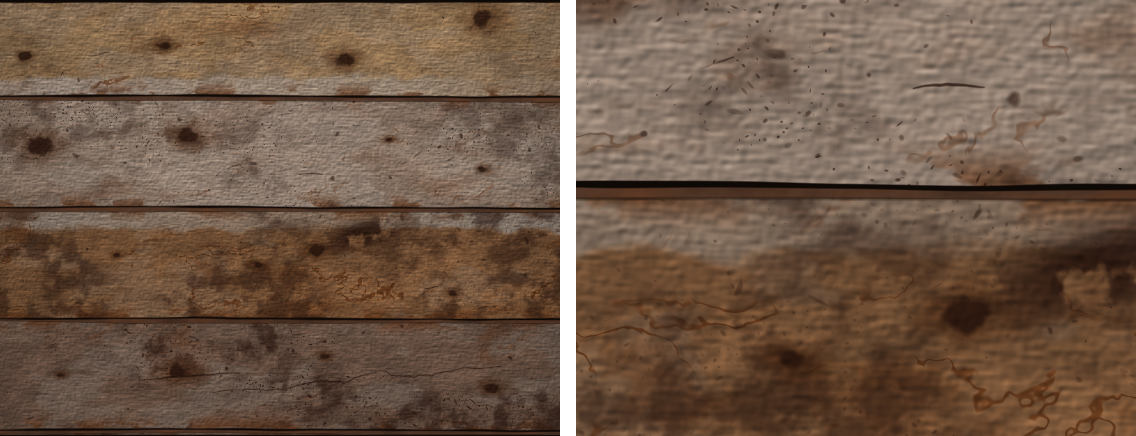
Left: the whole. Right: its middle third, enlarged.
Write a Shadertoy shader that draws this texture.

```glsl
// Four weathered horizontal boards with thin dark seams, flaked paint, rust, knots and mildew.
// Each board takes its tint and wear from small per-row values; value noise shapes the
// surface, while hashed loops scatter the knots and scratches over every board.

const float BOARD_HEIGHT = 0.255;
const float LOWEST_SEAM = 0.014;
const vec3 PALE_PAINT = vec3(0.59, 0.53, 0.48);
const vec3 RUST = vec3(0.33, 0.17, 0.07);
const vec3 DARK_WOOD = vec3(0.14, 0.07, 0.045);
const vec3 LEDGE = vec3(0.29, 0.18, 0.12);
const vec3 GAP = vec3(0.06, 0.035, 0.025);

float hash(vec2 p) {
    vec3 q = fract(p.xyx * 0.1031);
    q += dot(q, q.yzx + 33.33);
    return fract((q.x + q.y) * q.z);
}

float noise(vec2 p) {
    vec2 i = floor(p), f = fract(p);
    f = f * f * (3.0 - 2.0 * f);
    return mix(mix(hash(i), hash(i + vec2(1, 0)), f.x),
               mix(hash(i + vec2(0, 1)), hash(i + vec2(1, 1)), f.x), f.y);
}

float fbm(vec2 p) {
    float sum = 0.0, amp = 0.516;
    for (int i = 0; i < 5; i++) {
        sum += amp * noise(p);
        p = mat2(1.6, 1.2, -1.2, 1.6) * p + 17.3;
        amp *= 0.5;
    }
    return sum;
}

// Height of the rough surface: stretched grain plus fine pits
float relief(vec2 p) {
    return 0.5 * noise(p * vec2(50, 260)) + 0.6 * noise(p * 190.0) + 0.6 * fbm(p * vec2(30, 50));
}

// Uneven spots in a turned, warped grid; a share of the cells stays empty
float specks(vec2 p, float cells, float density) {
    p += 0.02 * vec2(noise(p * 38.0), noise(p * 38.0 + 9.0));
    vec2 g = mat2(0.83, 0.56, -0.56, 0.83) * p * cells, id = floor(g);
    vec2 centre = 0.25 + 0.5 * vec2(hash(id), hash(id + 51.7));
    float size = hash(id + 9.1), radius = mix(0.12, 0.36, size * size);
    float spot = smoothstep(radius, radius * 0.3, length(fract(g) - centre));
    return spot * step(1.0 - density, hash(id + 77.3)) * (0.4 + 0.6 * hash(id + 5.0));
}

// Thin wavering line that tapers at both ends
float crack(vec2 p, vec2 a, vec2 b, float width, float waver, float px) {
    vec2 d = b - a;
    float t = clamp(dot(p - a, d) / dot(d, d), 0.0, 1.0), arch = 4.0 * t * (1.0 - t);
    float bend = waver * (fbm(p.xx * 9.0 + a) - 0.5) * arch;
    float w = width * (0.35 + 0.65 * arch);
    return 1.0 - smoothstep(w - px, w + px, length(p - a - d * t - vec2(0.0, bend)));
}

void mainImage(out vec4 fragColor, in vec2 fragCoord) {
    vec3 tint[4] = vec3[4](vec3(0.375, 0.29, 0.24), vec3(0.44, 0.31, 0.205),
                           vec3(0.50, 0.425, 0.37), vec3(0.53, 0.42, 0.30));
    vec4 bandPlace = vec4(0.88, 0.9, 0.55, 0.07), bandStrength = vec4(0.15, 0.9, 0.35, 0.8);
    vec4 flaking = vec4(0.4, 0.2, 0.55, 0.25), mildew = vec4(0.85, 0.35, 0.65, 0.04);
    vec4 rusting = vec4(0.6, 0.8, 0.45, 0.65), grime = vec4(0.6, 0.5, 0.35, 0.15);

    float px = 1.0 / iResolution.y, width = iResolution.x * px;
    vec2 p = fragCoord * px;
    float level = (p.y - LOWEST_SEAM + 0.005 * (noise(vec2(p.x * 2.5, 4.0)) - 0.5)) / BOARD_HEIGHT;
    float row = floor(level), v = level - row;
    int k = int(clamp(row, 0.0, 3.0));
    vec2 s = p + (row + 2.0) * vec2(7.3, 3.1);

    // Wood tone, pale band and flaked paint
    float rough = fbm(s * vec2(16, 30));
    vec3 col = tint[k] * (0.7 + 0.3 * fbm(s * vec2(3, 8)) + 0.34 * rough);
    float band = smoothstep(0.13, 0.06, abs(v - bandPlace[k] + 0.16 * (rough - 0.5)));
    float flakes = smoothstep(0.49, 0.57, fbm(s * vec2(8, 17) + 31.0));
    band *= 0.45 + 0.9 * noise(s * vec2(3, 1));
    vec3 paint = PALE_PAINT * mix(0.78, 1.0, smoothstep(0.0, 2.0, row));
    col = mix(col, paint, min(max(band * bandStrength[k], flakes * flaking[k]), 1.0));

    // Rust: broken tide lines, soaked patches and board edges
    float tide = fbm(s * vec2(6, 13) + 1.2 * fbm(s * 13.0));
    float damp = smoothstep(0.42, 0.6, fbm(s * vec2(3, 9) + 63.0));
    float line = smoothstep(0.02, 0.003, abs(tide - 0.58)) * smoothstep(0.35, 0.6, rough);
    float rust = damp * max(line, 0.55 * smoothstep(0.58, 0.74, tide));
    float edge = smoothstep(0.16, 0.0, min(v, 1.0 - v)) * smoothstep(0.5, 0.62, rough);
    col = mix(col, RUST, max(rusting[k] * rust, 0.65 * edge));

    // Grime clouds and clustered mildew spots
    float cluster = smoothstep(0.42, 0.64, fbm(s * vec2(4, 8) + 12.0));
    float cloud = cluster * smoothstep(0.38, 0.68, fbm(s * 32.0));
    float spots = max(specks(s, 62.0, 0.45 * cluster), specks(s + 3.7, 115.0, 0.6 * cluster));
    col = mix(col, DARK_WOOD, max(mildew[k] * spots, grime[k] * cloud));
    col = mix(col, DARK_WOOD, 0.7 * specks(s + 8.0, 48.0, 0.03));

    // Knots of uneven size and short scratches
    for (int i = 0; i < 4; i++) {
        vec2 seed = vec2(float(i) * 5.3 + 2.0, row * 11.7 + 40.0);
        float lane = float(i) + 0.15 + 0.7 * hash(seed), size = hash(seed + 6.0);
        vec2 at = vec2(width * lane / 4.0, LOWEST_SEAM + BOARD_HEIGHT * (row + mix(0.2, 0.78, hash(seed + 3.0))));
        float r = length((p - at) * vec2(0.6, 1.0)) / mix(0.006, 0.024, size * size) + 1.5 * (fbm(p * 40.0) - 0.5);
        col = mix(col, RUST * 0.75, 0.5 * smoothstep(2.4, 0.6, r));
        col = mix(col, DARK_WOOD, 0.8 * smoothstep(1.0, 0.4, r));
        vec2 a = vec2(width * hash(seed + 13.0), LOWEST_SEAM + BOARD_HEIGHT * (row + 0.15 + 0.7 * hash(seed + 17.0)));
        vec2 reach = vec2(0.08, 0.04) * (vec2(hash(seed + 21.0), hash(seed + 25.0)) - 0.3);
        col = mix(col, DARK_WOOD, 0.75 * crack(p, a, a + reach, 0.0012, 0.03, px));
    }

    // Long splits in the lowest board and a sooty smear above
    float split = max(crack(p, vec2(0.49, 0.1), vec2(1.15, 0.16), 0.0012, 0.05, px),
                      crack(p, vec2(0.32, 0.128), vec2(0.55, 0.145), 0.0012, 0.02, px));
    vec2 soot = (p - vec2(0.83, 0.46 + 0.25 * (p.x - 0.83))) / vec2(0.13, 0.05);
    float smear = smoothstep(1.0, 0.2, length(soot)) * smoothstep(0.34, 0.54, fbm(s * 28.0));
    col = mix(col, DARK_WOOD, max(0.85 * split, 0.85 * smear));

    // Raking light over the relief, softer at the sides
    float slope = relief(s) - relief(s + vec2(-0.002, 0.0025));
    col *= 1.0 + 0.4 * slope + 0.2 * (noise(s * vec2(90, 330)) - 0.5);
    col *= 1.0 - 0.1 * pow(abs(2.0 * p.x / width - 1.0), 3.0);

    // Seams: brown ledge below a thin broken gap, dark outer rims
    float below = (1.0 - v) * BOARD_HEIGHT, above = v * BOARD_HEIGHT;
    float ledge = 0.005 + 0.008 * noise(vec2(p.x * 3.0, row * 7.0));
    col = mix(col, LEDGE * (0.6 + 0.8 * rough), 0.85 * smoothstep(ledge + px, ledge - px, below));
    float gapSize = 0.0008 + 0.0026 * noise(vec2(p.x * 11.0, row * 5.0));
    float gap = smoothstep(gapSize + px, gapSize - px, min(above, below));
    gap = max(gap, 0.6 * rough * smoothstep(0.002, 0.0005, abs(below - ledge)));
    gap = max(gap, smoothstep(0.995 - px, 0.995 + px, p.y + 0.003 * rough));
    gap = max(gap, smoothstep(0.003 + px, 0.003 - px, p.y));
    fragColor = vec4(clamp(mix(col, GAP, gap), 0.0, 1.0), 1.0);
}
```
